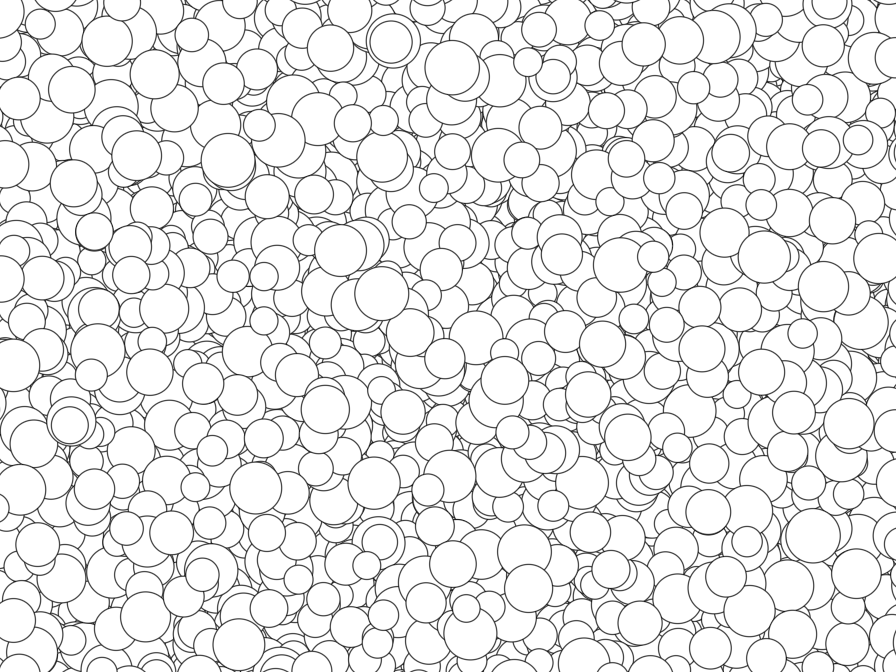
Give the GLSL for this pattern, as a WebGL 2 fragment shader.

```glsl
#version 300 es
precision highp float;
precision highp int;

uniform vec2 u_resolution;
out vec4 fragColor;

// Lengths are fractions of the canvas height
const float CELL_SIZE = 0.045;
const float MIN_RADIUS = 0.0205;
const float MAX_RADIUS = 0.0405;
const float LINE_WIDTH = 0.0015;
const float EDGE_SOFTNESS = 0.85;   // in pixel widths
const int DISCS_PER_CELL = 5;
const int DISC_COUNT = 9 * DISCS_PER_CELL;

const vec3 PAPER = vec3(1.0);
const vec3 INK = vec3(0.08);

// Four independent random values in 0..1 for a cell and an index
vec4 hash4(ivec2 cell, int index) {
    uvec4 v = uvec4(ivec4(cell, index, cell.x + 7 * cell.y));
    v = v * 1664525u + 1013904223u;
    v += v.yzxy * v.wxyz;
    v ^= v >> 16u;
    v += v.yzxy * v.wxyz;
    return vec4(v >> 8u) / float(1 << 24);
}

// Signed distance to one scattered disc, and its stacking height
vec2 scatteredDisc(vec2 point, ivec2 cell, int index) {
    vec4 random = hash4(cell, index);
    vec2 center = (vec2(cell) + random.xy) * CELL_SIZE;
    float radius = mix(MIN_RADIUS, MAX_RADIUS, random.z);
    return vec2(length(point - center) - radius, random.w);
}

// Share of a pixel covered by a line along the zero distance
float lineCoverage(float distance, float width, float softness) {
    float halfWidth = 0.5 * width;
    return smoothstep(-softness, softness, distance + halfWidth)
         - smoothstep(-softness, softness, distance - halfWidth);
}

void main() {
    vec2 point = gl_FragCoord.xy / u_resolution.y;
    float softness = EDGE_SOFTNESS / u_resolution.y;
    ivec2 homeCell = ivec2(floor(point / CELL_SIZE));

    // Gather nearby discs and find the topmost one over this point
    vec2 discs[DISC_COUNT];
    float topHeight = -1.0;
    for (int i = 0; i < DISC_COUNT; i++) {
        int neighbor = i / DISCS_PER_CELL;
        ivec2 offset = ivec2(neighbor % 3, neighbor / 3) - 1;
        discs[i] = scatteredDisc(point, homeCell + offset, i % DISCS_PER_CELL);
        if (discs[i].x < 0.0) topHeight = max(topHeight, discs[i].y);
    }

    // Outline that disc and any rims lying above it
    float bare = 1.0;
    for (int i = 0; i < DISC_COUNT; i++) {
        if (discs[i].y >= topHeight) {
            bare *= 1.0 - lineCoverage(discs[i].x, LINE_WIDTH, softness);
        }
    }

    fragColor = vec4(mix(INK, PAPER, bare), 1.0);
}
```
